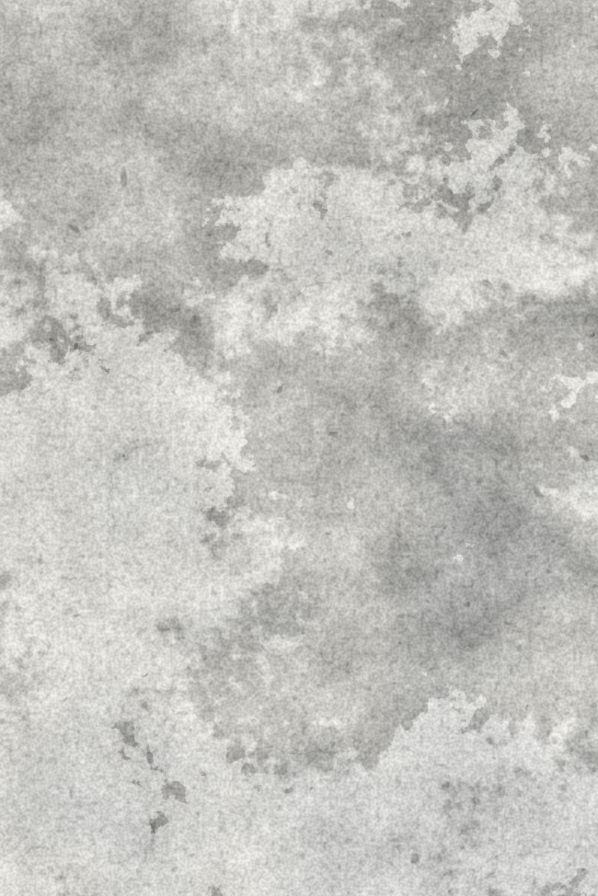
Write a WebGL 1 fragment shader that draws this texture.

```glsl
precision highp float;

uniform vec2 u_resolution;

const vec3 WARM_TINT = vec3(0.006, 0.002, -0.022);
const vec3 COOL_TINT = vec3(-0.002, 0.000, -0.006);
const float BARE_TONE = 0.715;
const float PLASTER_TONE = 0.825;

vec2 hash2(vec2 p) {
  vec3 q = fract(p.xyx * vec3(0.1031, 0.1030, 0.0973));
  q += dot(q, q.yzx + 33.33);
  return fract((q.xx + q.yz) * q.zy);
}

vec2 gradientAt(vec2 cell) {
  float angle = 6.2832 * hash2(cell).x;
  return vec2(cos(angle), sin(angle));
}

float gradientNoise(vec2 p) {
  vec2 i = floor(p);
  vec2 f = p - i;
  vec2 u = f * f * f * (f * (f * 6.0 - 15.0) + 10.0);
  vec2 e = vec2(1.0, 0.0);
  float bottom = mix(dot(gradientAt(i), f), dot(gradientAt(i + e), f - e), u.x);
  float top = mix(dot(gradientAt(i + e.yx), f - e.yx), dot(gradientAt(i + 1.0), f - 1.0), u.x);
  return mix(bottom, top, u.y);
}

float fbm(vec2 p) {
  float sum = 0.0;
  float amplitude = 0.5;
  for (int i = 0; i < 5; i++) {
    sum += amplitude * gradientNoise(p);
    p = mat2(1.6, 1.2, -1.2, 1.6) * p + 17.3;
    amplitude *= 0.5;
  }
  return sum;
}

float softZone(vec2 p, vec2 center, vec2 radius) {
  vec2 d = (p - center) / radius;
  return exp(-dot(d, d));
}

// Broad distribution of plastered (positive) and worn (negative) zones
float wearLayout(vec2 p) {
  float plastered = softZone(p, vec2(0.07, 0.42), vec2(0.20, 0.19))
                  + softZone(p, vec2(0.46, 0.69), vec2(0.15, 0.12))
                  + softZone(p, vec2(0.34, 0.98), vec2(0.12, 0.07))
                  + softZone(p, vec2(0.03, 0.69), vec2(0.11, 0.05))
                  + smoothstep(0.26, 0.02, p.y);
  float worn = softZone(p, vec2(0.42, 0.43), vec2(0.17, 0.13))
             + softZone(p, vec2(0.08, 0.95), vec2(0.17, 0.16))
             + softZone(p, vec2(0.58, 0.31), vec2(0.12, 0.08));
  return 0.30 * plastered - 0.24 * worn;
}

// Scattered small oval pits, one candidate per grid cell
float pits(vec2 p, float density, float chance) {
  vec2 cell = floor(p * density);
  float mask = 0.0;
  for (int y = -1; y <= 1; y++) {
    for (int x = -1; x <= 1; x++) {
      vec2 id = cell + vec2(float(x), float(y));
      vec2 place = hash2(id + 5.0);
      vec2 trait = hash2(id + 71.0);
      vec2 axis = gradientAt(id + 29.0);
      vec2 d = p * density - id - place;
      d = vec2(dot(d, axis), 1.8 * dot(d, vec2(-axis.y, axis.x)));
      float radius = mix(0.05, 0.14, trait.y * trait.y);
      float pit = 1.0 - smoothstep(0.4 * radius, 1.2 * radius, length(d));
      mask = max(mask, pit * step(trait.x, chance));
    }
  }
  return mask;
}

float cracks(vec2 p) {
  float line = abs(gradientNoise(p * 6.0) + 0.25 * fbm(p * 22.0));
  float presence = smoothstep(0.08, 0.30, gradientNoise(p * 4.5 + 40.0));
  return presence * (1.0 - smoothstep(0.0, 0.022, line));
}

void main() {
  vec2 p = gl_FragCoord.xy / u_resolution.y;
  vec2 warped = p + 0.05 * vec2(fbm(p * 7.0 + 3.0), fbm(p * 7.0 + 61.0));

  float clouds = fbm(warped * 4.0 + 11.0);
  float stains = fbm(warped * vec2(5.0, 6.5) + 83.0);
  float mottle = fbm(warped * 15.0 + 37.0);
  float ragged = fbm(p * 55.0 + 9.0);

  // Flaking plaster with edges that are crisp here and feathered there
  float cover = wearLayout(warped) + 0.85 * clouds + 0.5 * mottle + 0.45 * ragged - 0.08;
  float feather = mix(0.025, 0.16, smoothstep(-0.15, 0.25, gradientNoise(p * 5.0 + 19.0)));
  float plaster = smoothstep(-feather, feather, cover);
  float rim = softZone(vec2(cover, 0.0), vec2(-0.05, 0.0), vec2(0.05, 1.0));

  float bare = BARE_TONE + 0.30 * stains + 0.20 * mottle + 0.12 * ragged;
  float coat = PLASTER_TONE + 0.16 * stains + 0.14 * mottle + 0.08 * ragged;
  float tone = mix(bare, coat, plaster) - 0.018 * rim;

  // Sandy grain, pores and damage
  float grain = 0.10 * gradientNoise(p * 297.0) + 0.09 * gradientNoise(p * 143.0 + 7.0);
  float pores = smoothstep(0.22, 0.5, gradientNoise(p * 120.0 + 51.0));
  tone += grain - 0.07 * pores;
  tone -= 0.15 * pits(warped, 13.0, 0.16) + 0.07 * pits(p, 38.0, 0.15);
  tone -= 0.06 * cracks(warped);

  float warmth = smoothstep(-0.25, 0.25, stains + 0.5 * (p.y - p.x) - 0.4 * clouds);
  vec3 color = vec3(tone) + mix(COOL_TINT, WARM_TINT, clamp(warmth + 0.25, 0.0, 1.0));
  gl_FragColor = vec4(clamp(color, 0.0, 0.95), 1.0);
}
```
